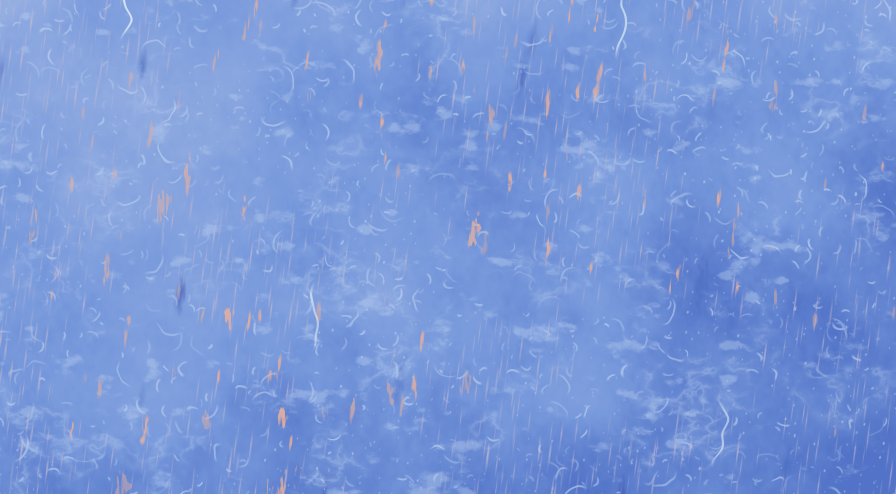
A Shadertoy shader for this texture:

```glsl
// Worn blue painted board with pale scuffs, upright orange chips and dark smudges.

const vec3 DEEP_BLUE  = vec3(0.32, 0.45, 0.78);
const vec3 MID_BLUE   = vec3(0.465, 0.597, 0.858);
const vec3 LIGHT_BLUE = vec3(0.58, 0.68, 0.885);
const vec3 DARK_STAIN = vec3(0.23, 0.34, 0.69);
const vec3 PALE_SCUFF = vec3(0.74, 0.82, 0.94);
const vec3 PINK_TICK  = vec3(0.78, 0.73, 0.82);
const vec3 BARE_WOOD  = vec3(0.91, 0.69, 0.62);
const vec3 WHITE_MARK = vec3(0.88, 0.93, 0.96);
const float FADE = 0.72;      // strength of the diagonal fading
const float MOTTLE = 1.65;    // strength of the cloudy tone
const float GRAIN = 0.34;     // strength of the fine speckle
const float LEAN = 0.13;      // slant of the upright marks
const int SCRATCHES = 4;

float hash(vec2 p) {
    return fract(sin(dot(p, vec2(127.1, 311.7))) * 43758.545);
}

float noise(vec2 p) {
    vec2 i = floor(p), f = fract(p);
    f = f * f * (3.0 - 2.0 * f);
    return mix(mix(hash(i), hash(i + vec2(1, 0)), f.x),
               mix(hash(i + vec2(0, 1)), hash(i + vec2(1, 1)), f.x), f.y);
}

float fbm(vec2 p) {
    float sum = 0.0, amp = 0.5;
    for (int i = 0; i < 5; i++) {
        sum += amp * noise(p);
        p = mat2(1.6, 1.2, -1.2, 1.6) * p + 7.3;
        amp *= 0.5;
    }
    return sum / 0.97;
}

// Scattered, clustered ellipses with ragged sides.
float flecks(vec2 p, float cell, float density, vec2 size, float ragged, float seed, float aa) {
    vec2 base = floor(p / cell);
    float wobble = ragged * (noise(p * vec2(190.0, 65.0) + seed) - 0.5);
    float cover = 0.0;
    for (int k = 0; k < 9; k++) {
        vec2 id = base + vec2(k % 3 - 1, k / 3 - 1);
        vec2 key = id + seed;
        vec2 center = (id + vec2(hash(key), hash(key + 17.3))) * cell;
        float cluster = smoothstep(0.25, 0.75, noise(center * 4.0 + seed));
        float present = step(hash(key + 41.7), density * cluster);
        float scale = mix(0.35, 1.0, pow(hash(key + 63.1), 2.0));
        vec2 d = p - center;
        d.x -= LEAN * d.y;
        float r = length(d / (size * scale)) + wobble;
        float edge = aa / (size.x * scale);
        float fill = 1.0 - smoothstep(1.0 - edge, 1.0 + edge, r);
        cover = max(cover, present * fill * mix(0.4, 1.0, hash(key + 85.9)));
    }
    return cover;
}

// Short curved scuffs: pieces of thin rings.
float arcs(vec2 p, float cell, float density, float seed, float aa) {
    vec2 base = floor(p / cell);
    p += 0.006 * (vec2(noise(p * 60.0), noise(p * 60.0 + 31.0)) - 0.5);
    float cover = 0.0;
    for (int k = 0; k < 9; k++) {
        vec2 id = base + vec2(k % 3 - 1, k / 3 - 1);
        vec2 key = id + seed;
        vec2 d = p - (id + vec2(hash(key), hash(key + 17.3))) * cell;
        float radius = cell * mix(0.12, 0.5, hash(key + 29.0));
        float angle = 6.2832 * hash(key + 53.0);
        float facing = dot(d, vec2(cos(angle), sin(angle))) / max(length(d), 1e-4);
        float line = 1.0 - smoothstep(0.0005, 0.0007 + 1.3 * aa, abs(length(d) - radius));
        float piece = smoothstep(0.5, 0.95, facing) * step(hash(key + 71.0), density);
        cover = max(cover, line * piece * mix(0.25, 0.9, hash(key + 97.0)));
    }
    return cover;
}

// A few long wavering scratches.
float scratches(vec2 p, float aspect, float aa) {
    float cover = 0.0;
    for (int i = 0; i < SCRATCHES; i++) {
        vec2 key = vec2(float(i), 5.2);
        vec2 d = p - vec2(aspect * (float(i) + hash(key)) / float(SCRATCHES), hash(key + 3.7));
        float bend = 0.012 * sin(d.y * 45.0 + 9.0 * hash(key + 8.1)) + 0.02 * (noise(vec2(d.y * 30.0, key.x)) - 0.5);
        float line = 1.0 - smoothstep(0.0008, 0.0012 + 1.2 * aa, abs(d.x - bend));
        cover = max(cover, line * (1.0 - smoothstep(0.04, 0.075, abs(d.y))) * mix(0.4, 0.9, hash(key + 6.6)));
    }
    return cover;
}

void mainImage(out vec4 fragColor, in vec2 fragCoord) {
    vec2 uv = fragCoord / iResolution.xy;
    vec2 p = fragCoord / iResolution.y;
    float aa = 1.0 / iResolution.y;

    // Faded, cloudy paint
    float tone = FADE * (uv.y - uv.x) + MOTTLE * (fbm(p * 5.0) - 0.5);
    tone += GRAIN * (fbm(p * vec2(75.0, 55.0)) - 0.5) - 0.03;
    vec3 color = mix(MID_BLUE, LIGHT_BLUE, clamp(tone, 0.0, 1.2));
    color = mix(color, DEEP_BLUE, clamp(-tone, 0.0, 1.0));

    // Dark smudges
    color = mix(color, DARK_STAIN, 0.65 * flecks(p, 0.22, 0.5, vec2(0.011, 0.042), 0.9, 11.0, 4.0 * aa));

    // Rubbed wisps and patches
    vec2 warped = p + 0.05 * vec2(fbm(p * 14.0), fbm(p * 14.0 + 9.0));
    float ridge = 1.0 - abs(2.0 * fbm(warped * vec2(16.0, 24.0)) - 1.0);
    float worn = smoothstep(0.48, 0.72, fbm(p * 9.0 + 20.0));
    color = mix(color, PALE_SCUFF, 0.4 * worn * pow(ridge, 9.0));
    color = mix(color, PALE_SCUFF, 0.4 * smoothstep(0.64, 0.8, fbm(p * vec2(19.0, 30.0) + 50.0)));

    // Curved scuffs and specks
    color = mix(color, PALE_SCUFF, 0.75 * max(arcs(p, 0.07, 0.5, 3.0, aa), arcs(p, 0.035, 0.35, 23.0, aa)));
    color = mix(color, PALE_SCUFF, 0.8 * flecks(p, 0.025, 0.5, vec2(0.0018, 0.0024), 0.5, 37.0, aa));

    // Upright ticks and bare chips
    color = mix(color, PINK_TICK, 0.8 * flecks(p, 0.03, 0.75, vec2(0.0016, 0.019), 0.6, 47.0, aa));
    float chips = max(flecks(p, 0.075, 0.45, vec2(0.0065, 0.033), 1.5, 59.0, aa),
                      flecks(p, 0.16, 0.35, vec2(0.017, 0.036), 1.9, 83.0, aa));
    float splinters = smoothstep(0.22, 0.55, noise(p * vec2(230.0, 35.0)));
    color = mix(color, BARE_WOOD, 0.9 * chips * splinters);

    // Long scratches
    color = mix(color, WHITE_MARK, scratches(p, iResolution.x / iResolution.y, aa));
    fragColor = vec4(color, 1.0);
}
```
